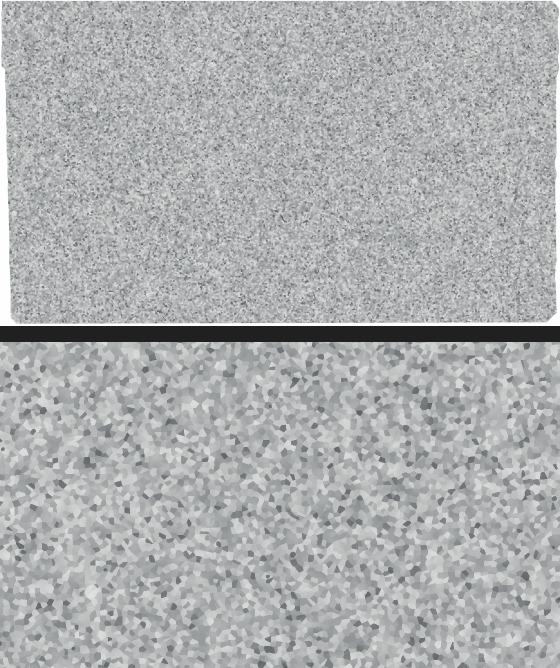
Top, the full canvas; bottom, a detail of the centre.
A WebGL 1 fragment shader for this texture:

```glsl
precision highp float;
// A slab of fine grey granite lying on white, with chipped, uneven sides.
// Crystals are tiny Voronoi cells with random tones, supersampled; soft noise
// clumps them, and sparse pale flecks, dark specks and a scar lie on top.

uniform vec2 u_resolution;

float hash(vec2 p) {
  vec3 q = fract(vec3(p.xyx) * 0.1031);
  q += dot(q, q.yzx + 33.33);
  return fract((q.x + q.y) * q.z);
}

vec2 hash2(vec2 p) {
  return vec2(hash(p + 17.3), hash(p + 91.7));
}

float noise(vec2 p) {
  vec2 i = floor(p), f = fract(p);
  f = f * f * (3.0 - 2.0 * f);
  return mix(mix(hash(i), hash(i + vec2(1.0, 0.0)), f.x),
             mix(hash(i + vec2(0.0, 1.0)), hash(i + vec2(1.0)), f.x), f.y);
}

// Tone of the crystal nearest to p: pale feldspar to grey quartz, some mica.
float crystalTone(vec2 p) {
  vec2 cell = floor(p), nearest = cell;
  float best = 9.0;
  for (int j = -1; j <= 1; j++) {
    for (int i = -1; i <= 1; i++) {
      vec2 c = cell + vec2(float(i), float(j));
      vec2 d = c + hash2(c) - p;
      float dist = dot(d, d);
      if (dist < best) {
        best = dist;
        nearest = c;
      }
    }
  }
  float mica = step(0.88, hash(nearest + 241.0));
  return 0.60 + 0.225 * hash(nearest + 53.0) - 0.17 * mica;
}

// Coverage of sparse irregular spots, at most one in each grid cell.
float spots(vec2 p, float share, float radius, float soft) {
  vec2 cell = floor(p);
  vec2 d = fract(p) - 0.25 - 0.5 * hash2(cell + 7.0);
  float size = radius * (0.5 + 0.5 * hash(cell + 29.0));
  float dist = length(d) + size * 0.7 * (noise(p * 1.2 / radius) - 0.5);
  float present = step(hash(cell + 67.0), share);
  return present * (1.0 - smoothstep(size - soft, size + soft, dist));
}

// Thin broken arc, opening upwards.
float scar(vec2 p, vec2 centre, float radius, float pixel) {
  vec2 d = p - centre;
  d.y *= 1.7;
  float wobble = 0.006 * (noise(p * 90.0) - 0.5);
  float line = abs(length(d) - radius + wobble);
  float broken = smoothstep(0.35, 0.6, noise(p * 130.0 + 8.0));
  float lower = 1.0 - smoothstep(-0.006, 0.004, d.y);
  return broken * lower * (1.0 - smoothstep(0.0008, 0.0012 + pixel, line));
}

// Distance inside the slab outline, in canvas widths.
float slab(vec2 p, float height) {
  float v = p.y / height;
  float rough = noise(vec2(v * 45.0, 3.0)) - 0.5;
  float bite = smoothstep(0.6, 0.9, noise(vec2(v * 28.0, 12.0)));
  float left = mix(0.020 - 0.014 * v, 0.003, smoothstep(0.785, 0.80, v));
  float right = mix(0.0065, 0.002, smoothstep(0.76, 0.79, v));
  float d = p.x - left - 0.0015 * rough;
  d = min(d, 1.0 - p.x - right - 0.002 * bite - 0.001 * rough);
  d = min(d, p.y - 0.004 - 0.0025 * p.x);
  d = min(d, height - p.y - 0.0015);
  // Chipped corners: lower left, lower right, upper right.
  d = min(d, 0.7 * (p.x + p.y - 0.034));
  d = min(d, 0.7 * (1.0 - p.x + p.y - 0.030));
  return min(d, 0.7 * (1.0 - p.x + height - p.y - 0.0156));
}

void main() {
  float pixel = 1.0 / u_resolution.x;
  float height = u_resolution.y * pixel;
  vec2 p = gl_FragCoord.xy * pixel;

  // Fine crystals, averaged over four points of the pixel.
  float tone = 0.0;
  for (int s = 0; s < 4; s++) {
    float k = float(s);
    vec2 offset = vec2(mod(k, 2.0), floor(k * 0.5)) * 0.5 - 0.25;
    tone += 0.25 * crystalTone((p + offset * pixel) * 310.0 + 40.0);
  }

  // Clumps of grains and faint broad mottling.
  tone += 0.10 * (noise(p * 150.0 + 5.0) - 0.5);
  tone += 0.025 * (noise(p * 38.0 + 19.0) - 0.5);
  tone += 0.02 * (noise(p * 6.0 + 31.0) - 0.5);

  // Dark specks, scar and pale flecks.
  tone = mix(tone, 0.36, 0.75 * spots(p * 70.0, 0.06, 0.13, 70.0 * pixel * 0.6));
  tone = mix(tone, 0.33, 0.8 * scar(p, vec2(0.527, 0.198), 0.025, pixel));
  tone = mix(tone, 0.35, 0.6 * scar(p, vec2(0.518, 0.289), 0.011, pixel));
  tone = mix(tone, 0.88, 0.8 * spots(p * 22.0 + 3.0, 0.05, 0.11, 22.0 * pixel * 0.8));

  // Darker grains lean slightly blue.
  vec3 tint = mix(vec3(-0.010, 0.002, 0.012), vec3(-0.004, 0.004, 0.003),
                  smoothstep(0.5, 0.8, tone));
  vec3 granite = vec3(tone) + tint;

  float inside = smoothstep(-0.6 * pixel, 0.6 * pixel, slab(p, height));
  gl_FragColor = vec4(mix(vec3(0.995), granite, inside), 1.0);
}
```
